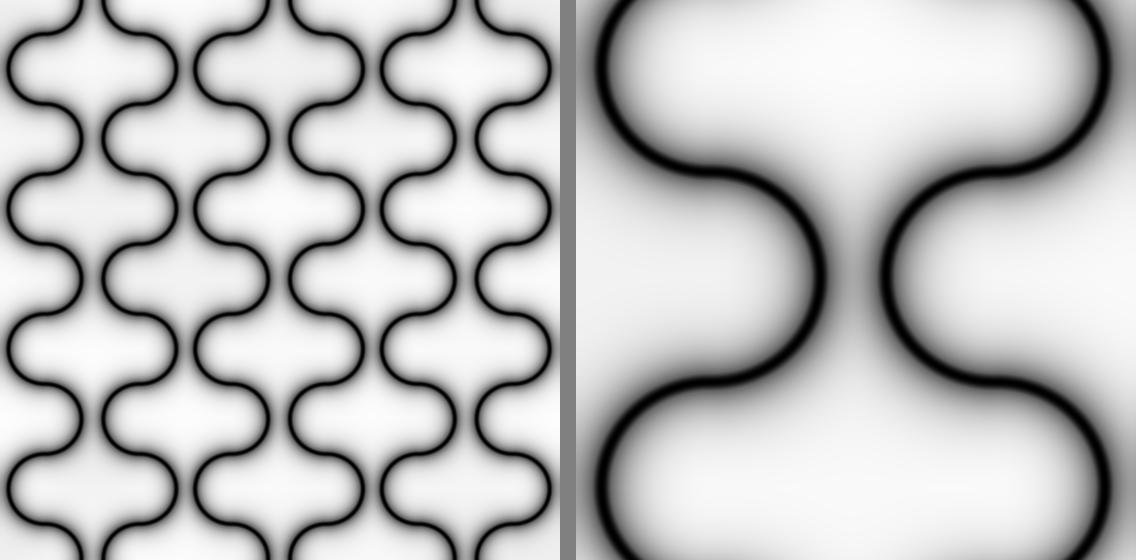
Left: the whole. Right: its middle third, enlarged.
Reproduce this pattern procedurally as a three.js fragment shader.

```glsl
varying vec2 vUv;

// Layout; lengths are in column widths
const vec2 REPEATS = vec2(3.0, 4.0);
const vec2 ORIGIN = vec2(0.495, 0.007);  // centre of a neck within its cell
const float ARC_RADIUS = 0.1953;
const float ARC_AXIS = 0.254;            // arc centres, from the column centre

// Tone
const float CORE_WIDTH = 0.0184;
const float GLOW_WIDTH = 0.043;
const float GLOW_STRENGTH = 0.88;
const float PAPER_DARK = 0.94;
const float PAPER_LIGHT = 1.0;
const float NOISE_CELLS = 6.0;

float hash(vec2 p) {
  vec3 q = fract(vec3(p.xyx) * 0.1031);
  q += dot(q, q.yzx + 33.33);
  return fract((q.x + q.y) * q.z);
}

// Value noise that wraps over the canvas
float wrappedNoise(vec2 uv) {
  vec2 p = uv * NOISE_CELLS;
  vec2 i = floor(p);
  vec2 f = fract(p);
  f = f * f * (3.0 - 2.0 * f);
  vec2 a = mod(i, NOISE_CELLS);
  vec2 b = mod(i + 1.0, NOISE_CELLS);
  return mix(mix(hash(a), hash(vec2(b.x, a.y)), f.x),
             mix(hash(vec2(a.x, b.y)), hash(b), f.x), f.y);
}

// Distance to a wavy line of half circles: bulges outside the axis, necks inside
float waveDistance(float x, float row) {
  float side = x - ARC_AXIS;
  float phase = row + (side > 0.0 ? 0.5 : 0.0);
  float y = (fract(phase + 0.5) - 0.5) * 4.0 * ARC_RADIUS;
  return abs(length(vec2(side, y)) - ARC_RADIUS);
}

// Darkness of a black core with a soft halo
float lineInk(float d) {
  float halo = GLOW_STRENGTH * exp(-d / GLOW_WIDTH);
  return 1.0 - (1.0 - halo) * smoothstep(0.0, CORE_WIDTH, d);
}

void main() {
  vec2 cell = vUv * REPEATS - ORIGIN;
  float x = abs(fract(cell.x + 0.5) - 0.5);

  // Nearest line, its mirror across the neck, and the next column's line
  vec3 ink = vec3(lineInk(waveDistance(x, cell.y)),
                  lineInk(waveDistance(-x, cell.y)),
                  lineInk(waveDistance(1.0 - x, cell.y)));
  float shade = 1.0 - min(length(ink), 1.0);

  float paper = mix(PAPER_DARK, PAPER_LIGHT, wrappedNoise(vUv));
  gl_FragColor = vec4(vec3(paper * shade), 1.0);
}
```
